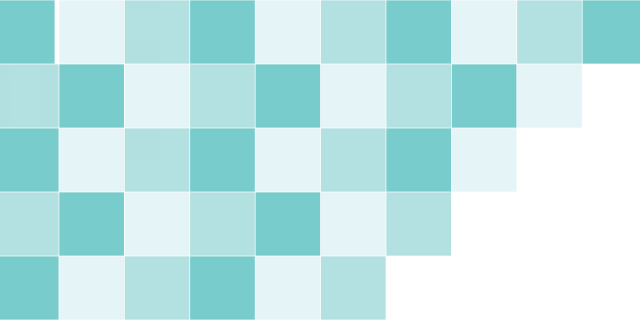
Give the GLSL for this background, as a WebGL 2 fragment shader.

```glsl
#version 300 es
precision highp float;

uniform vec2 u_resolution;
out vec4 fragColor;

// Lengths are in canvas heights, measured from the top left corner
const vec2 PITCH = vec2(0.2044, 0.2);
const float GRID_LEFT = -0.0202;
const float SEAM = 0.0022;
const float CORNER_TRIM = 0.0125;
const float TOP_ROW_TILES = 10.0;

const vec3 PAPER = vec3(1.0);
const vec3 TEAL = vec3(0.47, 0.80, 0.80);
const vec3 PALE = vec3(0.895, 0.955, 0.97);
const vec3 AQUA = vec3(0.70, 0.88, 0.88);

// Three tones cycle along each row; odd rows shift by one tile
vec3 tileColor(vec2 cell) {
    float tone = mod(cell.x - mod(cell.y, 2.0), 3.0);
    return tone < 0.5 ? TEAL : (tone < 1.5 ? PALE : AQUA);
}

// Share of a square pixel that lies inside a box
float boxCoverage(vec2 p, vec2 low, vec2 high, float pixel) {
    vec2 overlap = min(p + 0.5 * pixel, high) - max(p - 0.5 * pixel, low);
    overlap = clamp(overlap / pixel, 0.0, 1.0);
    return overlap.x * overlap.y;
}

void main() {
    float pixel = 1.0 / u_resolution.y;
    vec2 p = vec2(gl_FragCoord.x, u_resolution.y - gl_FragCoord.y) * pixel;
    vec2 origin = vec2(GRID_LEFT, 0.0);
    vec2 home = floor((p - origin) / PITCH);
    vec3 color = PAPER;

    // Blend the nearby tiles by area so the thin seams stay smooth
    for (int j = -1; j <= 1; j++) {
        for (int i = -1; i <= 1; i++) {
            vec2 cell = home + vec2(i, j);

            // Each row is one tile shorter, forming a staircase
            if (cell.x + cell.y > TOP_ROW_TILES - 0.5) continue;

            vec2 low = origin + cell * PITCH + 0.5 * SEAM;
            vec2 high = low + PITCH - SEAM;
            if (cell == vec2(0.0)) high.x -= CORNER_TRIM;
            color += (tileColor(cell) - PAPER) * boxCoverage(p, low, high, pixel);
        }
    }

    fragColor = vec4(color, 1.0);
}
```
